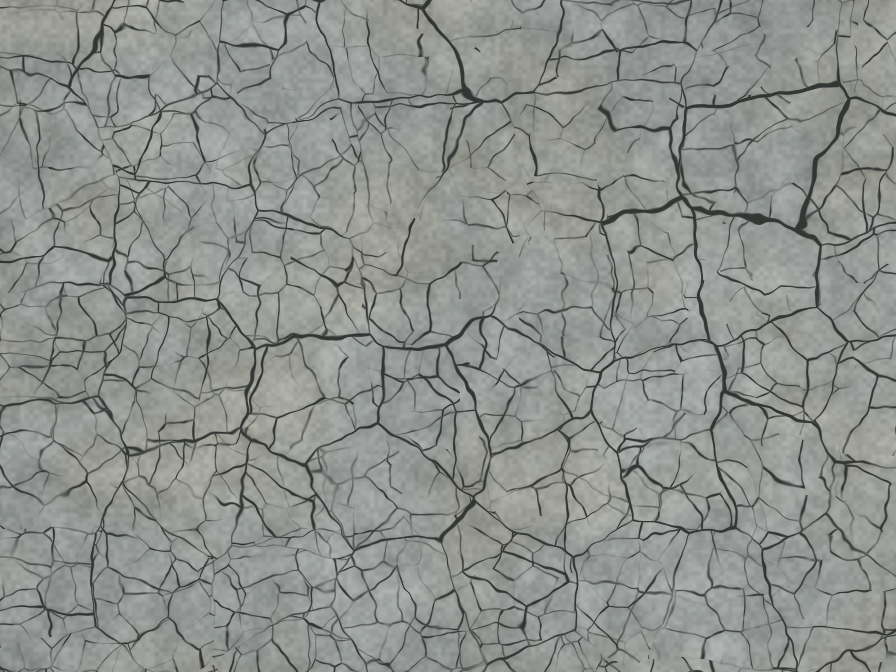
Reproduce this texture procedurally as a WebGL 2 fragment shader.

```glsl
#version 300 es
precision highp float;
// Dried grey mud: dark wandering cracks around plates, split by a web of finer ones.

#define COARSE_CELLS 5.8
#define MEDIUM_CELLS 10.5
#define FINE_CELLS 18.0
#define COARSE_WIDTH 0.0019
#define MEDIUM_WIDTH 0.0014
#define FINE_WIDTH 0.0011
#define WARP 0.048
#define MUD_COLOR vec3(0.597, 0.618, 0.607)
#define CRACK_COLOR vec3(0.20, 0.215, 0.205)
#define TAN_TINT vec3(0.018, 0.004, -0.018)
#define GRAIN 0.085

uniform vec2 u_resolution;
out vec4 fragColor;

float hash(vec2 p) {
    return fract(sin(dot(p, vec2(127.1, 311.7))) * 43758.5453);
}

vec2 hash2(vec2 p) {
    return vec2(hash(p), hash(p + 57.3));
}

float noise(vec2 p) {
    vec2 i = floor(p), f = fract(p);
    f = f * f * (3.0 - 2.0 * f);
    return mix(mix(hash(i), hash(i + vec2(1, 0)), f.x),
               mix(hash(i + vec2(0, 1)), hash(i + vec2(1, 1)), f.x), f.y);
}

float fbm(vec2 p) {
    float sum = 0.0, amp = 0.533;
    for (int i = 0; i < 4; i++) {
        sum += amp * noise(p);
        p = mat2(1.6, 1.2, -1.2, 1.6) * p + 11.7;
        amp *= 0.5;
    }
    return sum;
}

// Bend the plane at several scales so the cracks wander and turn jagged.
vec2 warp(vec2 p) {
    vec2 offset = vec2(0.0);
    float freq = 5.0, amp = WARP;
    for (int i = 0; i < 4; i++) {
        offset += amp * (vec2(noise(p * freq + 3.1), noise(p * freq + 47.9)) - 0.5);
        freq *= 2.4;
        amp *= 0.48;
    }
    return p + offset;
}

vec2 site(vec2 cell, float seed) {
    return cell + 0.08 + 0.84 * hash2(cell + seed);
}

// Crack network on cell borders: x = crack coverage, y = soft rim, z = cell value.
vec3 cracks(vec2 p, float cells, float width, float keep, float seed) {
    vec2 q = p * cells, base = floor(q), nearCell = base, toNear = vec2(8.0);
    for (int y = -1; y <= 1; y++)
    for (int x = -1; x <= 1; x++) {
        vec2 cell = base + vec2(x, y), d = site(cell, seed) - q;
        if (dot(d, d) < dot(toNear, toNear)) { toNear = d; nearCell = cell; }
    }
    float soft = 0.8 / u_resolution.y;
    float taper = smoothstep(0.08, 0.6, noise(q * 1.1 + seed));
    float ragged = 0.55 + 0.9 * noise(q * 7.0 + seed);
    float cover = 0.0, rim = 0.0;
    for (int y = -2; y <= 2; y++)
    for (int x = -2; x <= 2; x++) {
        vec2 cell = base + vec2(x, y);
        if (cell == nearCell) continue;
        vec2 d = site(cell, seed) - q;
        float edge = dot(0.5 * (toNear + d), normalize(d - toNear)) / cells;
        // Both sides of a border share one strength.
        float pick = hash(cell + nearCell + seed * 1.7);
        float strength = smoothstep(0.0, 0.25, keep - pick) * (0.5 + 0.8 * fract(pick * 17.0));
        float w = width * strength * taper * ragged;
        float r = max(w, soft);
        cover = max(cover, w / r * (1.0 - smoothstep(r - soft, r + soft, edge)));
        rim = max(rim, min(w / width, 1.0) * exp(-max(edge, 0.0) / (2.0 * width)));
    }
    return vec3(cover, rim, hash(nearCell + seed + 9.2));
}

void main() {
    vec2 p = gl_FragCoord.xy / u_resolution.y;
    vec2 w = warp(p);

    // Bold cracks gather toward the upper right, small ones elsewhere.
    float bold = smoothstep(0.1, 1.0, 0.4 * p.x + 0.4 * p.y + 0.6 * (noise(p * 3.0) - 0.35));
    vec3 coarse = cracks(w, COARSE_CELLS, COARSE_WIDTH * mix(0.7, 1.4, bold), 1.25, 4.0);
    // Finer cracks restart inside every coarse plate, so they meet its border in T shapes.
    vec2 plate = w + coarse.z * 5.0;
    vec3 medium = cracks(plate, MEDIUM_CELLS, MEDIUM_WIDTH, mix(1.1, 0.75, bold), 21.0);
    vec3 fine = cracks(plate, FINE_CELLS, FINE_WIDTH, mix(1.05, 0.6, bold), 38.0);

    // Mottled surface with faint dusty stains and fine grain.
    float tone = 0.10 * (fbm(p * 4.0) - 0.5) + 0.16 * (fbm(p * 24.0 + 8.0) - 0.5);
    tone += GRAIN * (noise(p * 150.0) - 0.5) + 0.012 * (coarse.z - 0.5);
    float stain = smoothstep(0.48, 0.75, fbm(p * 7.0 + 31.0));
    vec3 color = MUD_COLOR + tone + TAN_TINT * stain;

    // Shaded rims, then the open cracks.
    color -= 0.05 * max(coarse.y, max(medium.y, fine.y));
    float open = max(coarse.x, max(medium.x, fine.x));
    color = mix(color, CRACK_COLOR, open);
    fragColor = vec4(color, 1.0);
}
```
